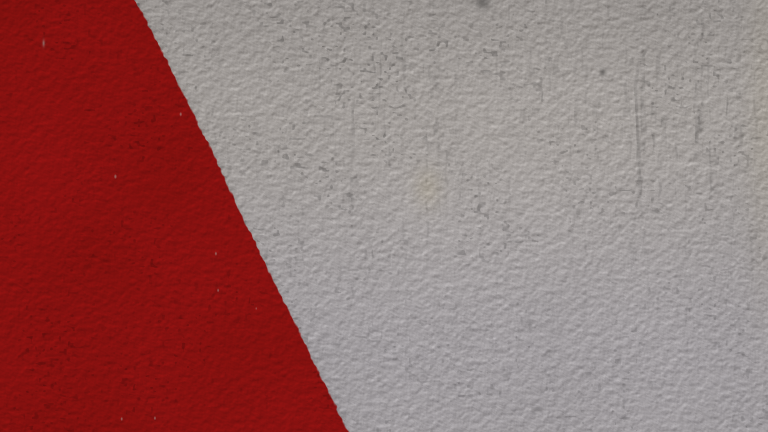
Reproduce this texture procedurally as a Shadertoy shader.

```glsl
// Rough stucco wall: a red painted wedge on the left beside weathered grey-white plaster.

float hash(vec2 p) {
    vec3 q = fract(p.xyx * 0.1031);
    q += dot(q, q.yzx + 33.33);
    return fract((q.x + q.y) * q.z);
}

float noise(vec2 p) {
    vec2 cell = floor(p), f = fract(p);
    f = f * f * (3.0 - 2.0 * f);
    float low = mix(hash(cell), hash(cell + vec2(1, 0)), f.x);
    float high = mix(hash(cell + vec2(0, 1)), hash(cell + vec2(1, 1)), f.x);
    return mix(low, high, f.y);
}

float fbm(vec2 p, int octaves) {
    float sum = 0.0, weight = 0.5;
    for (int i = 0; i < octaves; i++) {
        sum += weight * noise(p);
        p = mat2(1.6, 1.2, -1.2, 1.6) * p + 17.3;
        weight *= 0.5;
    }
    return sum;
}

// Plaster height, with grains slightly wider than tall.
float grainHeight(vec2 p) {
    return fbm(p * vec2(82.0, 104.0), 3);
}

// Slope of the grain towards a light at the upper left.
float relief(vec2 p) {
    vec2 toLight = vec2(-0.0012, 0.0022);
    return grainHeight(p - toLight) - grainHeight(p + toLight);
}

// Small dark crescents under the grains, gathered in patches.
float pits(vec2 p) {
    float patches = smoothstep(0.2, 0.65, fbm(p * 9.0 + 4.0, 3));
    vec2 bent = p + 0.006 * vec2(noise(p * 60.0), noise(p * 60.0 + 31.0));
    float hollow = noise(bent * vec2(105.0, 135.0) + 51.0);
    return smoothstep(0.70, 0.95, hollow) * patches;
}

// Thin vertical dirt runs, broken along their length.
float dirtRuns(vec2 p) {
    float run = noise(vec2(p.x * 130.0 + 1.2 * noise(p * 30.0), p.y * 7.0));
    float broken = noise(p * vec2(90.0, 50.0) + 9.0);
    return smoothstep(0.60, 0.95, run) * smoothstep(0.25, 0.75, broken);
}

// Soft elliptical patch with a value of one at its centre.
float blob(vec2 p, vec2 centre, vec2 size) {
    vec2 d = (p - centre) / size;
    return exp(-dot(d, d));
}

// Scattered small flecks, at most one per grid cell.
float flecks(vec2 p, float density, float chance, float radius, float pixel) {
    vec2 cell = floor(p * density);
    vec2 centre = (cell + 0.2 + 0.6 * vec2(hash(cell + 3.1), hash(cell + 8.7))) / density;
    float size = radius * (0.5 + hash(cell + 21.0));
    float d = length((p - centre) * vec2(1.2, 0.75)) - size;
    return step(hash(cell + 40.0), chance) * (1.0 - smoothstep(-pixel, pixel, d));
}

// Signed distance to the slanted paint border, negative inside the red.
float paintBorder(vec2 p) {
    vec2 bottom = vec2(0.806, 0.0), top = vec2(0.313, 1.0);
    vec2 along = normalize(top - bottom);
    float d = dot(p - bottom, vec2(along.y, -along.x));
    float ragged = (noise(p * 100.0) - 0.5) * 0.005 + (noise(p * 12.0) - 0.5) * 0.004;
    return d - 0.004 * blob(p, vec2(0.43, 0.77), vec2(0.2)) + ragged;
}

vec3 plasterColor(vec2 p, float slope, float pixel) {
    vec3 warm = vec3(0.632, 0.612, 0.598), cool = vec3(0.622, 0.606, 0.616);
    vec3 color = mix(cool, warm, smoothstep(0.15, 0.75, p.y));
    color *= 0.975 + 0.05 * fbm(p * 4.0, 3);
    color *= 1.0 + 0.03 * blob(p, vec2(1.25, 0.45), vec2(0.5, 0.4));
    color *= 1.0 - 0.05 * smoothstep(0.75, 1.0, p.y);

    float upper = smoothstep(0.1, 0.75, p.y);
    float runPatches = smoothstep(0.3, 0.6, fbm(p * vec2(6.0, 3.0) + 70.0, 2));
    float runAmount = mix(0.05, 0.15, upper) * mix(0.6, 1.1, smoothstep(0.8, 1.5, p.x));
    color *= 1.0 - runAmount * (0.4 + 0.6 * runPatches) * dirtRuns(p);
    color += 0.23 * slope;
    color *= 1.0 - 0.19 * pits(p) * (0.65 + 0.35 * upper);
    color *= 1.0 - 0.22 * upper * flecks(p, 12.0, 0.07, 0.0025, pixel);

    vec3 ochre = vec3(0.01, -0.002, -0.05);
    color += 0.6 * ochre * blob(p, vec2(0.99, 0.565), vec2(0.032, 0.045));
    color += 0.3 * ochre * blob(p, vec2(1.77, 0.7), vec2(0.04, 0.4));
    color *= 1.0 - 0.30 * blob(p, vec2(1.118, 0.995), vec2(0.016, 0.014));
    return color * (1.0 - 0.3 * blob(p, vec2(1.395, 0.833), vec2(0.007, 0.008)));
}

vec3 redColor(vec2 p, float slope, float pixel) {
    vec3 color = mix(vec3(0.50, 0.062, 0.053), vec3(0.545, 0.07, 0.068), fbm(p * 5.0 + 30.0, 3) * 1.1);
    color *= 1.0 + 0.30 * slope;
    color *= 1.0 - 0.17 * pits(p + 6.0);
    float chips = flecks(p, 13.0, 0.06, 0.0022, pixel);
    chips = max(chips, blob(p, vec2(0.101, 0.90), vec2(0.003, 0.008)));
    return mix(color, vec3(0.60, 0.50, 0.48), 0.7 * chips);
}

void mainImage(out vec4 fragColor, in vec2 fragCoord) {
    vec2 p = fragCoord / iResolution.y;
    float pixel = 1.0 / iResolution.y;
    float slope = relief(p);
    float border = paintBorder(p);

    vec3 plaster = plasterColor(p, slope, pixel);
    plaster *= 1.0 - 0.08 * exp(-max(border, 0.0) * 150.0);
    vec3 red = redColor(p, slope, pixel);
    fragColor = vec4(mix(red, plaster, smoothstep(-pixel, pixel, border)), 1.0);
}
```
